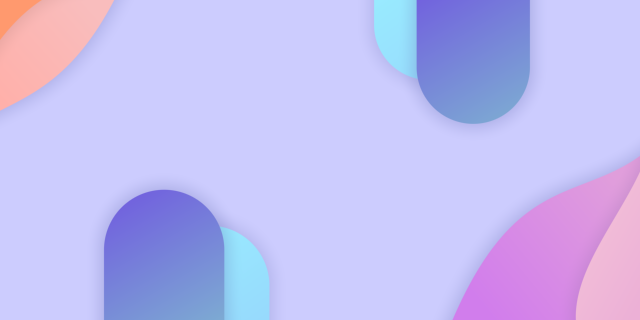
A Shadertoy shader for this background:

```glsl
// Lavender backdrop with paper-like layers: two pairs of rounded pillars and
// two wavy corner sheets. Each layer is a signed distance (ray or cubic edge)
// filled with a linear gradient and laid over a soft shadow.

const vec3 LAVENDER = vec3(0.800, 0.800, 0.996);
const vec3 SHADOW = vec3(0.38, 0.41, 0.68);
const vec3 INDIGO = vec3(0.445, 0.385, 0.870);
const vec3 TEAL = vec3(0.495, 0.700, 0.820);
const vec3 AQUA = vec3(0.600, 0.930, 1.000);
const vec3 SKY = vec3(0.590, 0.850, 0.990);
const vec3 PEACH = vec3(1.000, 0.690, 0.665);
const vec3 BLUSH = vec3(0.975, 0.740, 0.740);
const vec3 ORANGE = vec3(1.000, 0.600, 0.430);
const vec3 ORCHID = vec3(0.820, 0.490, 0.925);
const vec3 MAUVE = vec3(0.880, 0.620, 0.860);
const vec3 ROSE = vec3(0.945, 0.735, 0.845);
const vec3 PINK = vec3(0.925, 0.690, 0.840);

// Distance to a round-ended pillar; side is 1 going up, -1 going down.
float pillar(vec2 p, vec2 center, float radius, float side) {
    vec2 q = p - center;
    q.y = min(q.y * side, 0.0);
    return length(q) - radius;
}

// Approximate distance to the cubic y = k.x + k.y x + k.z x^2 + k.w x^3;
// negative below the curve.
float cubicEdge(vec2 p, vec4 k) {
    float height = k.x + p.x * (k.y + p.x * (k.z + p.x * k.w));
    float slope = k.y + p.x * (2.0 * k.z + 3.0 * p.x * k.w);
    return (p.y - height) / sqrt(1.0 + slope * slope);
}

// Linear gradient running from point a to point b.
vec3 gradient(vec2 p, vec2 a, vec2 b, vec3 first, vec3 last) {
    vec2 axis = b - a;
    return mix(first, last, clamp(dot(p - a, axis) / dot(axis, axis), 0.0, 1.0));
}

// Lays a filled shape and its blurred shadow over the base colour.
vec3 layer(vec3 base, float d, vec3 fill, vec3 shade, float strength, float pixel) {
    base = mix(base, shade, strength * smoothstep(0.06, -0.06, d));
    return mix(base, fill, smoothstep(0.5 * pixel, -0.5 * pixel, d));
}

// A pair of pillars: the aqua one behind, the indigo one in front.
vec3 pillarPair(vec3 base, vec2 p, vec2 back, float backRadius, vec2 front,
                float frontRadius, vec2 start, float side, float pixel) {
    vec3 aqua = gradient(p, back + vec2(-0.1, 0.2), back + vec2(0.15, -0.15), AQUA, SKY);
    vec3 indigo = gradient(p, start, start + vec2(0.27, -0.46), INDIGO, TEAL);
    base = layer(base, pillar(p, back, backRadius, side), aqua, SHADOW, 0.32, pixel);
    return layer(base, pillar(p, front, frontRadius, side), indigo, SHADOW, 0.42, pixel);
}

void mainImage(out vec4 fragColor, in vec2 fragCoord) {
    // Canvas spans 2 by 1 units.
    vec2 p = fragCoord / iResolution.xy * vec2(2.0, 1.0);
    float pixel = 1.5 / iResolution.y;
    vec3 color = LAVENDER;

    // Pillars hanging from the top and rising from the bottom.
    color = pillarPair(color, p, vec2(1.341, 0.922), 0.172,
                       vec2(1.479, 0.790), 0.177, vec2(1.30, 1.0), 1.0, pixel);
    color = pillarPair(color, p, vec2(0.654, 0.107), 0.188,
                       vec2(0.513, 0.219), 0.188, vec2(0.37, 0.36), -1.0, pixel);

    // Top left: orange sheet on a peach sheet, measured down from the top.
    vec2 hanging = vec2(p.x, 1.0 - p.y);
    float peachEdge = cubicEdge(hanging, vec4(0.346, -0.5, 0.0, -3.68));
    float orangeEdge = cubicEdge(hanging, vec4(0.125, -1.3, 2.9, -2.1));
    vec3 peach = gradient(p, vec2(0.0, 0.68), vec2(0.3, 0.95), PEACH, BLUSH);
    peach = layer(peach, orangeEdge, ORANGE, vec3(0.72, 0.52, 0.50), 0.45, pixel);
    color = layer(color, peachEdge, peach, SHADOW, 0.40, pixel);

    // Bottom right: rose sheet on an orchid sheet.
    float orchidEdge = cubicEdge(p - vec2(1.414, 0.0), vec4(0.0, 2.318, -4.659, 3.749));
    float roseEdge = -cubicEdge(p.yx, vec4(1.7995, -0.039, 1.965, -2.045));
    vec3 orchid = gradient(p, vec2(1.5, 0.05), vec2(1.95, 0.42), ORCHID, MAUVE);
    vec3 rose = gradient(p, vec2(1.82, 0.15), vec2(2.0, 0.05), ROSE, PINK);
    orchid = layer(orchid, roseEdge, rose, vec3(0.58, 0.42, 0.68), 0.42, pixel);
    color = layer(color, orchidEdge, orchid, SHADOW, 0.42, pixel);

    fragColor = vec4(color, 1.0);
}
```
